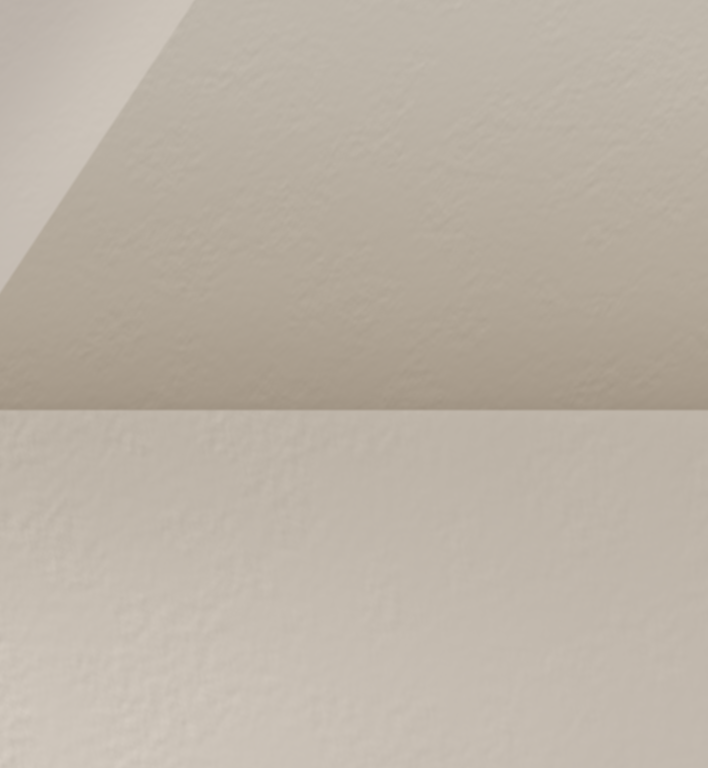
Write a Shadertoy shader that draws this background.

```glsl
// A plaster wall above a pale ledge, with a lit triangular panel at upper left.
// Each surface is a smooth colour gradient, shaded with embossed value noise
// and joined by antialiased edges: one level seam and one diagonal.

const float SEAM_Y = 0.466;                  // height of the ledge
const vec2 DIAGONAL_LOW = vec2(0.0, 0.6185); // panel edge at the left side
const vec2 DIAGONAL_TOP = vec2(0.275, 1.0);  // panel edge at the top

float hash(vec2 cell) {
    vec3 q = fract(vec3(cell.xyx) * 0.1031);
    q += dot(q, q.yzx + 33.33);
    return fract((q.x + q.y) * q.z);
}

float valueNoise(vec2 p) {
    vec2 cell = floor(p), f = fract(p);
    f = f * f * (3.0 - 2.0 * f);
    float low = mix(hash(cell), hash(cell + vec2(1, 0)), f.x);
    float high = mix(hash(cell + vec2(0, 1)), hash(cell + vec2(1, 1)), f.x);
    return mix(low, high, f.y);
}

float fbm(vec2 p) {
    float sum = 0.0, weight = 0.5;
    for (int i = 0; i < 3; i++) {
        sum += weight * valueNoise(p);
        p = mat2(1.6, 1.2, -1.2, 1.6) * p + 7.3;
        weight *= 0.5;
    }
    return sum;
}

// Height difference along the light direction, giving lit and shaded bumps
float emboss(vec2 p, vec2 lightStep) {
    return fbm(p + lightStep) - fbm(p - lightStep);
}

// Bumps that stand out in scattered patches and fade between them
float patchyRelief(vec2 p, vec2 lightStep) {
    float cover = smoothstep(0.25, 0.75, valueNoise(p * 0.23 + 4.7));
    return emboss(p, lightStep) * mix(0.55, 1.5, cover);
}

// Signed distance to the line a-b, positive on its left side
float lineSide(vec2 p, vec2 a, vec2 b) {
    vec2 d = normalize(b - a);
    return d.x * (p.y - a.y) - d.y * (p.x - a.x);
}

vec3 wallColor(vec2 uv) {
    vec3 shadow = vec3(0.640, 0.590, 0.527);
    vec3 middle = vec3(0.688, 0.645, 0.585);
    vec3 top = vec3(0.746, 0.716, 0.672);
    float h = max((uv.y - SEAM_Y) / (1.0 - SEAM_Y), 0.0);
    vec3 color = mix(shadow, middle, smoothstep(-0.12, 0.33, h));
    color = mix(color, top, smoothstep(0.08, 1.05, h));
    color += 0.012 * (uv.x - 0.5) * smoothstep(0.1, 0.5, h);
    return color - 0.026 * exp(-h * 45.0);
}

vec3 ledgeColor(vec2 uv) {
    vec3 nearSeam = vec3(0.737, 0.701, 0.654);
    vec3 lowerLeft = vec3(0.808, 0.774, 0.734);
    vec3 lowerRight = vec3(0.758, 0.722, 0.680);
    float depth = max(1.0 - uv.y / SEAM_Y, 0.0);
    vec3 front = mix(lowerLeft, lowerRight, smoothstep(-0.1, 1.15, uv.x));
    vec3 color = mix(nearSeam, front, smoothstep(-0.05, 1.0, depth));
    return color + 0.012 * exp(-depth * 40.0);
}

vec3 panelColor(vec2 uv, float edgeDistance) {
    vec3 shade = vec3(0.735, 0.700, 0.667);
    vec3 lit = vec3(0.800, 0.768, 0.729);
    float glow = 1.0 - smoothstep(0.0, 0.19, edgeDistance);
    return mix(shade, lit, glow * mix(0.55, 1.0, smoothstep(0.6, 0.9, uv.y)));
}

void mainImage(out vec4 fragColor, in vec2 fragCoord) {
    vec2 uv = fragCoord / iResolution.xy;
    vec2 p = fragCoord / iResolution.y;
    float aspect = iResolution.x / iResolution.y;
    float blur = 0.0026;

    // Fine slanted grain on the wall, rounder dents on the ledge
    vec2 slanted = vec2(p.x * 0.8 + p.y * 0.6, p.y * 0.8 - p.x * 0.6);
    float wallGrain = patchyRelief(slanted * vec2(85.0, 120.0), vec2(0.14, 0.30));
    float ledgeGrain = patchyRelief(p * vec2(82.0, 74.0), vec2(-0.20, 0.22));
    float mottling = fbm(p * 9.0) - 0.44;

    vec3 wall = wallColor(uv) + 0.029 * wallGrain + 0.008 * mottling;
    float dents = mix(0.044, 0.021, smoothstep(0.0, 0.75, uv.x));
    vec3 ledge = ledgeColor(uv) + dents * ledgeGrain + 0.008 * mottling;

    // Lit panel with a faint grain
    vec2 stretch = vec2(aspect, 1.0);
    float side = lineSide(p, DIAGONAL_LOW * stretch, DIAGONAL_TOP * stretch);
    vec3 panel = panelColor(uv, side) + 0.012 * wallGrain;

    // Join the three surfaces
    vec3 color = mix(wall, panel, smoothstep(-blur, blur, side));
    color = mix(ledge, color, smoothstep(-blur, blur, p.y - SEAM_Y));
    fragColor = vec4(clamp(color, 0.0, 1.0), 1.0);
}
```
